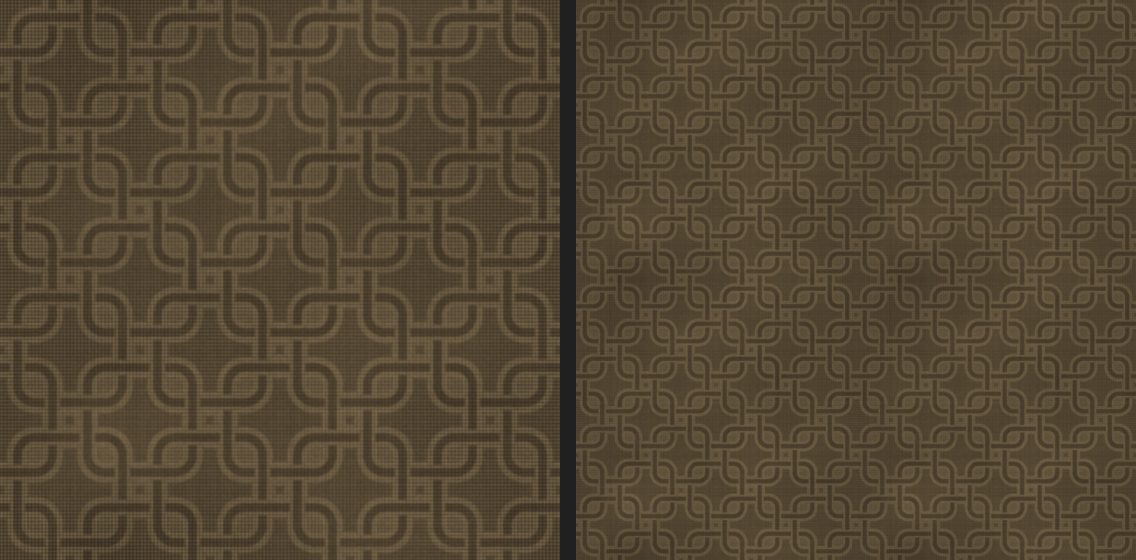
Left, the tile; right, the same tile 2 across and 2 down.
Reproduce this pattern procedurally as a Shadertoy shader.

```glsl
float hash(vec2 p) {
    return fract(sin(dot(p, vec2(127.1, 311.7))) * 43758.5453);
}

// Value noise that wraps after n cells
float noise(vec2 uv, float n, float seed) {
    vec2 p = uv * n, c = floor(p), f = fract(p);
    f = f * f * (3.0 - 2.0 * f);
    float a = hash(mod(c, n) + seed);
    float b = hash(mod(c + vec2(1, 0), n) + seed);
    float d = hash(mod(c + vec2(0, 1), n) + seed);
    float e = hash(mod(c + 1.0, n) + seed);
    return mix(mix(a, b, f.x), mix(d, e, f.x), f.y);
}

// Coverage of a band of given half width at distance d
float band(float d, float halfWidth, float soft) {
    return 1.0 - smoothstep(halfWidth - soft, halfWidth + soft, d);
}

// x: dark strand, y: light ground of the interlace
vec2 knot(vec2 p, float soft) {
    vec2 node = floor(p);
    vec2 q = (fract(p) - 0.5) * (1.0 - 2.0 * mod(node, 2.0));
    float total = mod(node.x + node.y, 4.0);
    float diff = mod(node.x - node.y, 4.0);

    // Rounded turns
    if (diff == 0.0 || total == 3.0) {
        float r = length(q - 0.5) - 0.5;
        float petal = 0.65 * band(r, 0.0, soft);
        return vec2(band(abs(r), 0.12, soft), max(band(abs(r), 0.3, soft), petal));
    }

    // Crossings: vertical on top where the diagonal is even
    vec2 d = diff == 2.0 ? abs(q) : abs(q.yx);
    float over = band(d.x, 0.12, soft);
    float under = band(d.y, 0.12, soft) * (1.0 - band(d.x, 0.22, soft));
    float ground = band(min(d.x, d.y), 0.3, soft);
    if (min(q.x, q.y) > 0.0) ground = max(ground, 0.65);

    // Small square between four crossings
    if (max(q.x, q.y) < 0.0) {
        vec2 s = abs(q + 0.5);
        ground = max(ground, 0.8) * (1.0 - band(max(s.x, s.y), 0.11, soft));
    }
    return vec2(max(over, under), ground);
}

void mainImage(out vec4 fragColor, in vec2 fragCoord) {
    vec2 uv = fragCoord / iResolution.xy;
    float soft = max(0.055, 16.0 / iResolution.y);
    vec2 shape = knot(vec2(uv.x, 1.0 - uv.y) * 16.0, soft);

    // Dyed layers, faded in patches
    float fade = noise(uv, 9.0, 3.0);
    vec3 color = mix(vec3(0.312, 0.262, 0.189), vec3(0.396, 0.336, 0.243), shape.y * (0.88 + 0.12 * fade));
    color = mix(color, vec3(0.268, 0.222, 0.161), shape.x * (0.82 + 0.18 * noise(uv, 14.0, 8.0)));

    // Woven threads with uneven strength each way
    vec2 thread = uv * 160.0;
    vec2 groove = 0.5 + 0.5 * cos(6.28318 * thread);
    vec2 strength = mix(vec2(0.06), vec2(0.2), vec2(noise(uv, 5.0, 21.0), noise(uv, 5.0, 47.0)));
    color *= 1.115 - dot(groove, strength);
    vec2 id = floor(thread);
    color *= 0.96 + 0.04 * (hash(vec2(id.x, 5.0)) + hash(vec2(9.0, id.y)));

    // Broad stains and fine grain
    color *= 0.945 + 0.07 * noise(uv, 4.0, 61.0) + 0.05 * noise(uv, 11.0, 33.0);
    color *= 0.96 + 0.08 * noise(uv, 256.0, 13.0);
    fragColor = vec4(color, 1.0);
}
```
